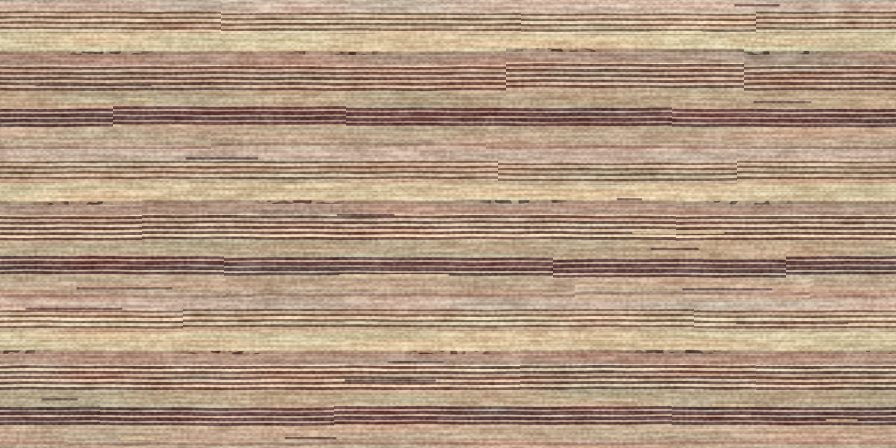
Write a Shadertoy shader that draws this texture.

```glsl
// Woven strata: three stacked repeats of cream, tan and plum bands ruled with thin thread lines.
// Each band is cut into three uneven lengths that slip up or down; short loose threads and
// grain from wrapped noise add wear. Everything is periodic, so the cloth tiles both ways.

const float TAU = 6.2831853;

float hash(vec2 p) {
    vec3 q = fract(p.xyx * vec3(0.1031, 0.1030, 0.0973));
    q += dot(q, q.yzx + 33.33);
    return fract((q.x + q.y) * q.z);
}

// Value noise on a grid of whole cells, wrapping at the canvas edges
float wrapNoise(vec2 uv, vec2 cells) {
    vec2 p = uv * cells, i = floor(p), f = fract(p);
    f = f * f * (3.0 - 2.0 * f);
    vec2 a = mod(i, cells), b = mod(i + 1.0, cells);
    return mix(mix(hash(a), hash(vec2(b.x, a.y)), f.x),
               mix(hash(vec2(a.x, b.y)), hash(b), f.x), f.y);
}

// Soft-edged interval from lo to hi
float band(float v, float lo, float hi, float soft) {
    return smoothstep(lo - soft, lo + soft, v) * (1.0 - smoothstep(hi - soft, hi + soft, v));
}

// Loose threads: at most one per cell, with random height, start and length
vec2 looseThread(vec2 uv, float px) {
    float row = floor(uv.y * 24.0);
    float x = uv.x * 3.0 + hash(vec2(row, 71.0));
    vec2 id = vec2(mod(floor(x), 3.0), row);
    float start = 0.05 + 0.5 * hash(id + 13.0);
    float size = 0.08 + 0.32 * hash(id + 29.0);
    float dy = abs(fract(uv.y * 24.0) - 0.25 - 0.5 * hash(id + 41.0)) / 24.0;
    float mask = band(fract(x), start, start + size, 1.5 * px)
               * (1.0 - smoothstep(0.0025 - 0.6 * px, 0.0025 + 0.6 * px, dy));
    return vec2(mask * step(hash(id + 53.0), 0.42), hash(id + 67.0));
}

void mainImage(out vec4 fragColor, in vec2 fragCoord) {
    vec2 uv = fragCoord / iResolution.xy;
    uv.y = 1.0 - uv.y;
    float px = 1.0 / iResolution.y;
    float soft = max(2.0 * px, 0.004);

    // Repeat, strip within it, and the uneven length of cloth along the strip
    float rep = floor(uv.y * 3.0);
    float v = fract(uv.y * 3.0);
    float strip = rep * 4.0 + step(0.28, v) + step(0.65, v) + step(0.87, v);
    float phase = hash(vec2(strip, 5.0));
    float along = uv.x + phase + 0.05 * sin(TAU * (uv.x + phase * 3.0));
    vec2 piece = vec2(mod(floor(along * 3.0), 3.0), strip);

    // Slip each piece and let its threads waver slightly
    v += 0.028 * (hash(piece + 17.0) - 0.5);
    v += 0.0015 * sin(TAU * (3.0 * uv.x + phase)) + 0.001 * sin(TAU * (11.0 * uv.x - phase));

    // Ground colours from the top of the repeat downwards
    vec3 ground = vec3(0.79, 0.70, 0.63);
    ground = mix(ground, vec3(0.84, 0.76, 0.62), smoothstep(0.06, 0.24, v));
    ground = mix(ground, vec3(0.70, 0.58, 0.51), smoothstep(0.33, 0.36, v));
    ground = mix(ground, vec3(0.73, 0.65, 0.54), smoothstep(0.43, 0.62, v));
    ground = mix(ground, vec3(0.76, 0.66, 0.56), smoothstep(0.82, 0.88, v));
    ground = mix(ground, vec3(0.64, 0.49, 0.45), 0.7 * band(v, 0.965, 0.985, soft));

    // Ruled bands: olive, brown and plum
    float olive = band(v, 0.085, 0.225, soft);
    float brown = band(v, 0.43, 0.60, soft);
    float plum = band(v, 0.725, 0.845, soft);
    vec3 dark = olive * vec3(0.47, 0.38, 0.30) + brown * vec3(0.42, 0.31, 0.27)
              + plum * vec3(0.36, 0.25, 0.25);
    dark /= max(olive + brown + plum, 0.001);

    // Thread lines, 28 to a repeat, each with its own strength
    float line = v * 28.0;
    float wave = abs(fract(line) - 0.5) * 2.0;
    float blur = max(84.0 * px, 0.1);
    float edge = 0.52 + 0.14 * plum - 0.08 * olive;
    float pale = smoothstep(edge - blur, edge + blur, wave);
    float strength = hash(vec2(floor(line + 0.5), rep + 3.0));
    vec3 thread = mix(vec3(0.78, 0.66, 0.57), vec3(0.94, 0.86, 0.73), strength);
    vec3 ruled = mix(dark, thread, pale * (1.0 - 0.25 * plum));
    vec3 col = mix(ground, ruled, max(olive, max(brown, plum)) * 0.95);

    // Faint ruling on the plain ground
    col -= 0.05 * (1.0 - max(olive, max(brown, plum))) * (0.5 - pale);

    // Broken dark stitches gathered in four clusters
    float cluster = smoothstep(0.1, 0.8, sin(TAU * (4.0 * uv.x + hash(vec2(rep, 91.0)))));
    float stitch = smoothstep(0.45, 0.65, wrapNoise(uv, vec2(160.0, 96.0)));
    col = mix(col, vec3(0.30, 0.23, 0.19),
              band(v, 0.336, 0.358, soft) * (0.25 + 0.65 * cluster * stitch));

    // Loose threads, dark or cream
    vec2 loose = looseThread(uv, px);
    vec3 looseColor = mix(vec3(0.38, 0.29, 0.28), vec3(0.89, 0.77, 0.60), step(0.62, loose.y));
    col = mix(col, looseColor, 0.8 * loose.x);

    // Wear: piece tint, long fibres and fine grain
    col *= 0.97 + 0.06 * hash(piece + 37.0);
    float fibre = wrapNoise(uv, vec2(40.0, 168.0)) - 0.5;
    col += fibre * vec3(0.13, 0.15, 0.15);
    col += 0.13 * (wrapNoise(uv, vec2(300.0, 192.0)) - 0.5);
    col += vec3(0.03, -0.01, -0.01) * (wrapNoise(uv, vec2(9.0, 72.0)) - 0.5) * 2.0;

    fragColor = vec4(clamp(col, 0.0, 1.0), 1.0);
}
```
